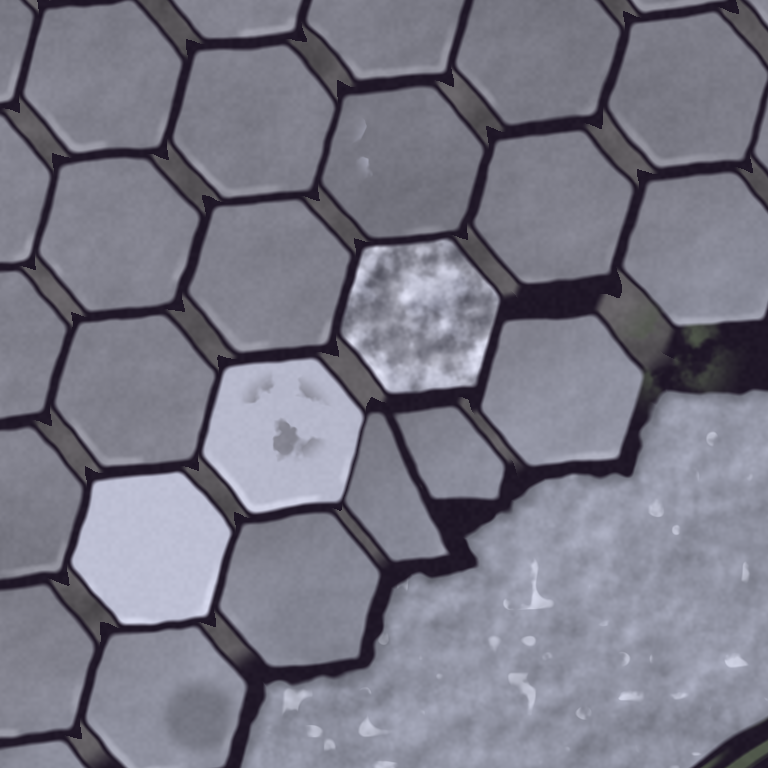
Reproduce this texture procedurally as a WebGL 1 fragment shader.

```glsl
precision highp float;
// Worn hexagonal stone cells on a slanted lattice, broken off along a ragged slab.
// Nearest-cell search gives a hexagon distance; wide gaps along one lattice
// direction hold grey mortar, the others stay dark. Noise adds wear and relief.
uniform vec2 u_resolution;

const vec2 ORIGIN = vec2(0.134, 0.901);        // centre of cell (0,0)
const vec2 STEP_ACROSS = vec2(0.1953, -0.056);
const vec2 STEP_DOWN = vec2(0.0208, -0.2044);
const float APOTHEM = 0.0955;
const float CORNER = 0.007;                    // corner rounding
const float SOFT = 0.0035;                     // edge softness
const float CRACK = 0.021;                     // gap between cells and slab
const vec2 BREAK_DIR = vec2(0.579, -0.816);    // points into the slab
const float BREAK_AT = 0.106;
const vec3 CELL = vec3(0.485, 0.485, 0.53);
const vec3 SLAB = vec3(0.56, 0.57, 0.63);
const vec3 BRIGHT = vec3(0.75, 0.76, 0.84);
const vec3 MORTAR = vec3(0.37, 0.36, 0.37);
const vec3 DARK = vec3(0.12, 0.09, 0.15);
const vec3 MOSS = vec3(0.31, 0.34, 0.29);

float hash(vec2 p) {
  vec3 q = fract(vec3(p.xyx) * 0.1031);
  q += dot(q, q.yzx + 33.33);
  return fract((q.x + q.y) * q.z);
}

float noise(vec2 p) {
  vec2 i = floor(p), f = fract(p);
  f = f * f * (3.0 - 2.0 * f);
  return mix(mix(hash(i), hash(i + vec2(1, 0)), f.x),
             mix(hash(i + vec2(0, 1)), hash(i + vec2(1, 1)), f.x), f.y);
}

float fbm(vec2 p) {
  float sum = 0.0, amp = 0.5;
  for (int i = 0; i < 4; i++) {
    sum += amp * noise(p);
    p = mat2(1.6, 1.2, -1.2, 1.6) * p + 7.3;
    amp *= 0.5;
  }
  return sum;
}

float smoothMax(float a, float b) {
  float h = max(CORNER - abs(a - b), 0.0) / CORNER;
  return max(a, b) + h * h * CORNER * 0.25;
}

// Distances from the centre along the three edge normals
vec3 edgeSpans(vec2 p) {
  return abs(vec3(dot(p, normalize(STEP_DOWN)), dot(p, normalize(STEP_ACROSS)),
                  dot(p, normalize(STEP_DOWN - STEP_ACROSS))));
}

float isCell(vec2 id, float i, float j) {
  return step(distance(id, vec2(i, j)), 0.5);
}

float cellDistance(vec2 p, vec2 id) {
  vec3 e = edgeSpans(p);
  float d = smoothMax(smoothMax(e.x, e.y), e.z) - APOTHEM;
  if (isCell(id, 2.0, 2.0) > 0.5) {            // shattered into two pieces
    float side = dot(p, vec2(0.906, 0.424)) + 0.005;
    d = smoothMax(d, 0.006 - abs(side));
    d = smoothMax(d, min(side, -p.y - 0.02));
  }
  return d;
}

void main() {
  vec2 uv = gl_FragCoord.xy / u_resolution;
  float soft = max(SOFT, 1.0 / u_resolution.y);
  vec2 warp = vec2(noise(uv * 15.0), noise(uv * 15.0 + 40.0)) - 0.5;
  vec2 grit = vec2(noise(uv * 55.0), noise(uv * 55.0 + 90.0)) - 0.5;
  vec2 pos = uv + warp * 0.007 + grit * 0.0025;

  // Nearest surviving cell
  vec2 r = pos - ORIGIN;
  float det = STEP_ACROSS.x * STEP_DOWN.y - STEP_ACROSS.y * STEP_DOWN.x;
  vec2 home = floor(vec2(r.x * STEP_DOWN.y - r.y * STEP_DOWN.x,
                         STEP_ACROSS.x * r.y - STEP_ACROSS.y * r.x) / det + 0.5);
  float d = 1.0;
  vec2 id = home, local = vec2(0.0);
  for (int j = -1; j <= 1; j++) {
    for (int i = -1; i <= 1; i++) {
      vec2 c = home + vec2(i, j);
      vec2 centre = c.x * STEP_ACROSS + c.y * STEP_DOWN;
      if (dot(centre + ORIGIN, BREAK_DIR) > BREAK_AT + 0.013) continue;
      centre += (vec2(hash(c + 31.0), hash(c + 57.0)) - 0.5) * 0.005;
      centre += isCell(c, 3.0, 1.0) * vec2(-0.009, -0.037)
              + isCell(c, 2.0, 2.0) * vec2(-0.013, -0.012);
      float dc = cellDistance(r - centre, c);
      if (dc < d) { d = dc; id = c; local = r - centre; }
    }
  }

  // Shared wear and relief
  float across = dot(uv, BREAK_DIR) - BREAK_AT;
  float patches = fbm(uv * 24.0);
  float relief = patches - fbm(uv * 24.0 + vec2(-0.22, 0.25));
  float broad = fbm(uv * 7.0 + 3.0) - 0.47;
  float grain = noise(uv * 190.0) - 0.5;

  // Gaps: mortar on the wide joints, moss where the slab breaks away
  vec3 e = edgeSpans(local);
  float joint = smoothstep(-0.004, 0.008, e.z - max(e.x, e.y));
  float fill = joint * smoothstep(0.003, 0.008, d) * (1.0 - smoothstep(-0.06, -0.02, across));
  vec3 color = mix(DARK, MORTAR * (0.75 + 0.6 * patches), fill * 0.9);
  float moss = 1.0 - smoothstep(0.02, 0.1, distance(uv, vec2(0.88, 0.54)));
  color = mix(color, MOSS, moss * smoothstep(0.35, 0.6, patches));

  // Slab hugging the cells
  float slabD = max(max(-across, CRACK - d), uv.y - 0.487) + (warp.x + grit.y) * 0.009;
  vec3 slab = SLAB * (1.0 + 0.28 * broad + 0.5 * relief);
  slab += 0.16 * smoothstep(0.72, 0.82, noise(uv * 42.0)) * smoothstep(0.5, 0.62, patches);
  slab *= 1.0 - 0.22 * (1.0 - smoothstep(0.0, 0.02, -slabD));
  color = mix(color, slab, 1.0 - smoothstep(-soft, soft, slabD));
  float corner = dot(uv - vec2(1.0, 0.069), vec2(0.56, -0.83)) + warp.y * 0.012;
  vec3 shade = mix(DARK, MOSS, smoothstep(0.5, 0.8, noise(vec2(corner * 90.0, uv.x * 9.0))));
  color = mix(color, shade, smoothstep(-soft, soft, corner));

  // Cell faces, with polished and chipped ones
  vec3 face = mix(CELL, SLAB, 0.7 * smoothstep(-0.22, -0.04, across));
  face *= 0.97 + 0.07 * hash(id + 11.0) + 0.2 * broad + 0.15 * relief;
  float middle = 1.0 - smoothstep(0.035, 0.07, length(local - vec2(0.0, 0.02)));
  float crinkled = isCell(id, 2.0, 1.0);
  float polish = isCell(id, 0.0, 3.0) * 0.96
    + isCell(id, 1.0, 2.0) * (0.85 - 0.75 * middle * smoothstep(0.4, 0.5, patches))
    + crinkled * (0.15 + 0.55 * smoothstep(0.35, 0.62, patches))
    + isCell(id, 2.0, 0.0) * 0.8 * middle * smoothstep(0.56, 0.62, patches);
  face = mix(face, BRIGHT, polish) + crinkled * relief * 0.7;
  float stain = isCell(id, 0.0, 4.0) * (1.0 - smoothstep(0.03, 0.06, length(local - vec2(0.045, -0.02))));
  face *= 1.0 - 0.2 * stain;
  float rim = smoothstep(-0.014, -0.006, d) * smoothstep(0.4, 0.65, noise(uv * 18.0 + 5.0));
  face += rim * 0.1 * smoothstep(0.0, 0.07, -local.y);
  color = mix(color, face, 1.0 - smoothstep(-soft, soft, d));

  gl_FragColor = vec4(color + grain * 0.025, 1.0);
}
```
